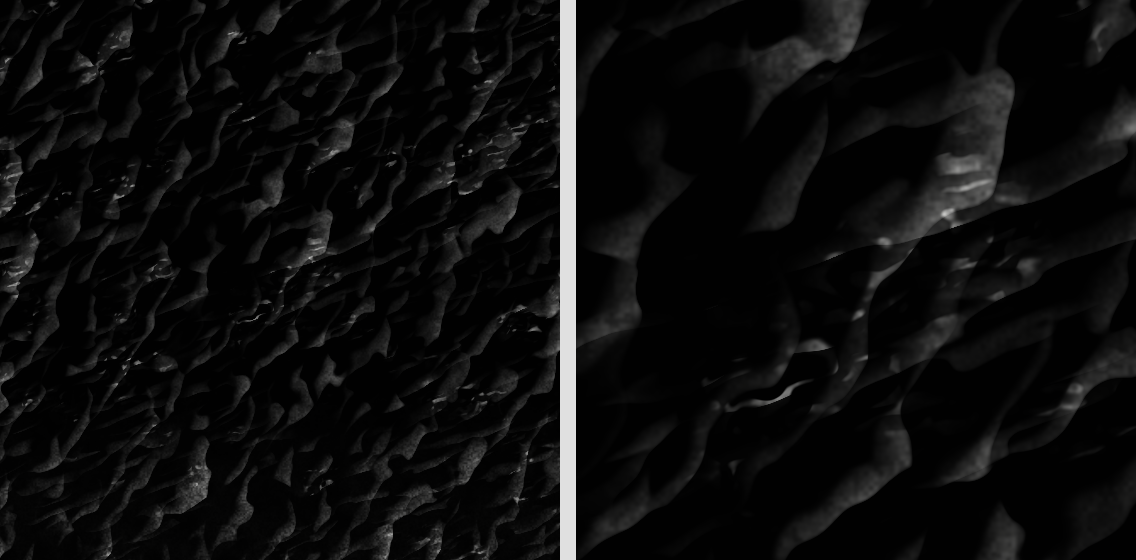
Left: the whole. Right: its middle third, enlarged.
Write a Shadertoy shader that draws this texture.

```glsl
// Dark rippled surface under low raking light. Warped cellular bowls are lit
// only on the slope that climbs to the lower right crest; a flatter second
// layer adds thin creases, and fine noise adds small wet glints and grain.

const float SWELL_ANGLE = 0.98;              // direction of the crests, radians
const vec2  SWELL_FREQ = vec2(19.5, 13.0);   // cells across and along the crests
const float SWELL_GAIN = 0.36;
const float CREASE_ANGLE = 0.38;
const vec2  CREASE_FREQ = vec2(34.0, 13.0);
const float CREASE_GAIN = 0.22;
const float SHADE_START = 0.10;              // slope at which light first catches
const float CREST_SHARPNESS = 20.0;
const float GLINT_GAIN = 0.34;
const float HAZE_GAIN = 0.022;
const vec3  BLACK = vec3(0.003);
const vec3  LIGHT = vec3(1.0, 1.0, 0.99);

vec2 hash22(vec2 p) {
    vec3 q = fract(vec3(p.xyx) * vec3(0.1031, 0.1030, 0.0973));
    q += dot(q, q.yzx + 33.33);
    return fract((q.xx + q.yz) * q.zy);
}

float noise(vec2 p) {
    vec2 i = floor(p), f = fract(p);
    f = f * f * (3.0 - 2.0 * f);
    float low = mix(hash22(i).x, hash22(i + vec2(1, 0)).x, f.x);
    float high = mix(hash22(i + vec2(0, 1)).x, hash22(i + vec2(1, 1)).x, f.x);
    return mix(low, high, f.y);
}

float layeredNoise(vec2 p) {
    return 0.55 * noise(p) + 0.3 * noise(p * 2.1 + 7.3) + 0.15 * noise(p * 4.3 + 19.1);
}

// Coordinates across (x) and along (y) a direction.
vec2 alignTo(vec2 p, float angle) {
    float c = cos(angle), s = sin(angle);
    return vec2(p.x * s - p.y * c, p.x * c + p.y * s);
}

vec2 warp(vec2 p) {
    vec2 broad = vec2(noise(p * 0.9 + 3.7), noise(p * 0.9 + 41.2)) - 0.5;
    vec2 fine = vec2(noise(p * 2.7 + 11.9), noise(p * 2.7 + 67.4)) - 0.5;
    return p + 0.8 * broad + 0.32 * fine;
}

// Signed offset from the nearest cell centre, blended softly at the crests.
float cellSlope(vec2 p) {
    vec2 cell = floor(p);
    float sum = 0.0, weights = 0.0;
    for (int y = -1; y <= 1; y++) {
        for (int x = -1; x <= 1; x++) {
            vec2 id = cell + vec2(x, y);
            vec2 offset = p - id - hash22(id + 100.0);
            float w = exp(-CREST_SHARPNESS * dot(offset, offset));
            sum += w * (offset.x + 0.12 * offset.y);
            weights += w;
        }
    }
    return sum / max(weights, 1e-20);
}

float litSlope(float slope) {
    return max(slope - SHADE_START, 0.0) * smoothstep(SHADE_START, 0.28, slope);
}

void mainImage(out vec4 fragColor, in vec2 fragCoord) {
    vec2 uv = fragCoord / iResolution.y;

    // Broad swell, with uneven strength from one patch to the next.
    vec2 swellPos = alignTo(uv, SWELL_ANGLE) * SWELL_FREQ + 30.0;
    float swell = litSlope(cellSlope(warp(swellPos)));
    float strength = mix(0.3, 1.6, layeredNoise(swellPos * 0.9 + 5.0));
    float shade = SWELL_GAIN * swell * strength;

    // Thin creases lying flatter than the swell.
    vec2 creasePos = alignTo(uv, CREASE_ANGLE) * CREASE_FREQ + 50.0;
    float crease = litSlope(cellSlope(warp(creasePos)));
    float creaseArea = smoothstep(0.35, 0.7, layeredNoise(uv * 9.0 + 31.0));
    shade += CREASE_GAIN * crease * creaseArea;

    // Short flecks of glint, gathered in a few places.
    vec2 fleckPos = alignTo(uv, CREASE_ANGLE) * vec2(190.0, 85.0);
    float fleck = smoothstep(0.55, 0.9, noise(fleckPos + 2.0 * noise(uv * 60.0)));
    float glintArea = smoothstep(0.55, 0.78, layeredNoise(uv * 14.0 + 83.0));
    shade += GLINT_GAIN * fleck * glintArea * (0.1 + smoothstep(0.02, 0.25, swell + crease));

    // Dusty haze near the bottom and fine surface grain.
    float nearness = smoothstep(0.4, 0.0, uv.y);
    shade += HAZE_GAIN * nearness * layeredNoise(uv * 30.0);
    float mottle = layeredNoise(uv * 95.0);
    float grain = noise(uv * 330.0) - 0.5;
    shade *= 0.6 + 0.8 * mottle + grain * (0.4 + 0.5 * nearness);

    fragColor = vec4(BLACK + LIGHT * max(shade, 0.0), 1.0);
}
```
